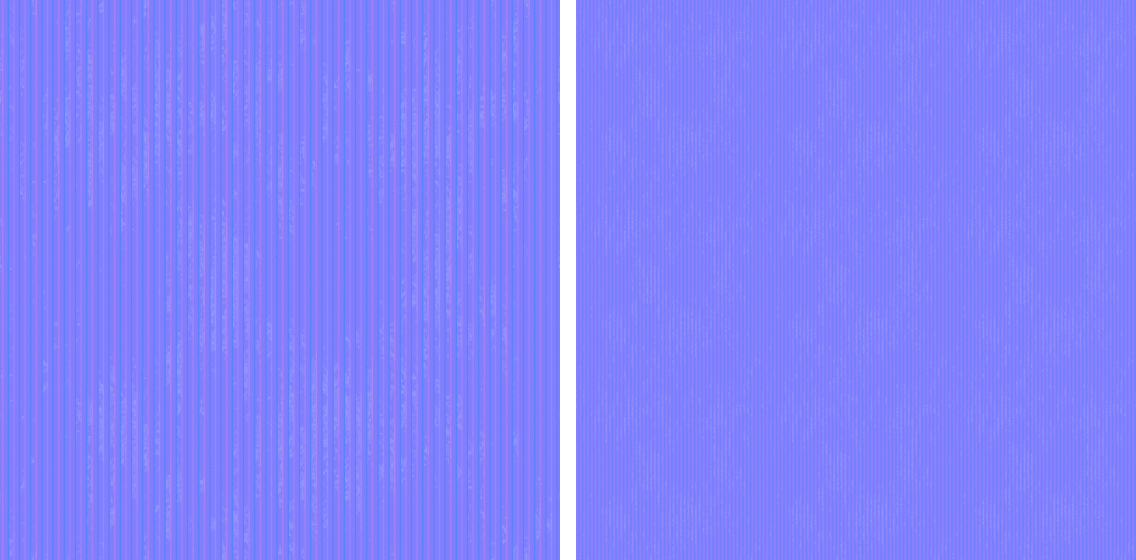
Left, the tile; right, the same tile 3 across and 3 down.
A WebGL 1 fragment shader for this texture map:

```glsl
precision highp float;
// Tangent-space normal map of a ribbed sheet: fifty vertical ribs, each with
// a left-facing (blue) and a right-facing (pink) edge. Wrapping value noise
// scuffs the raised faces in tall, broken patches, and sparse pits dot it all.

uniform vec2 u_resolution;

const float RIBS = 50.0;
const float RIB_SHIFT = 0.26;      // places the first left edge
const float EDGE_HALF = 0.055;     // half edge width, in rib periods

const vec3 FLAT = vec3(0.50, 0.50, 1.00);
const vec3 LEFT_EDGE = vec3(0.35, 0.50, 0.96);
const vec3 RIGHT_EDGE = vec3(0.66, 0.50, 0.96);
const vec3 WORN_EDGE = vec3(0.69, 0.54, 0.95);
const vec3 SOFT_SCUFF = vec3(0.53, 0.53, 1.00);
const vec3 BRIGHT_SCUFF = vec3(0.57, 0.58, 0.99);

float hash(vec2 p, float seed) {
  return fract(sin(dot(p, vec2(127.1, 311.7)) + seed * 17.3) * 43758.5453);
}

// Value noise on a lattice that wraps after "period" cells
float noise(vec2 uv, vec2 period, float seed) {
  vec2 p = uv * period;
  vec2 i = floor(p);
  vec2 f = p - i;
  f = f * f * (3.0 - 2.0 * f);
  vec2 a = mod(i, period);
  vec2 b = mod(i + 1.0, period);
  float low = mix(hash(a, seed), hash(vec2(b.x, a.y), seed), f.x);
  float high = mix(hash(vec2(a.x, b.y), seed), hash(b, seed), f.x);
  return mix(low, high, f.y);
}

// Coverage of a vertical line at "center", all in rib periods
float edgeLine(float phase, float center, float halfWidth, float pixel) {
  float d = abs(fract(phase - center + 0.5) - 0.5);
  return clamp((halfWidth - d) / pixel + 0.5, 0.0, 1.0);
}

// Mask of the raised face between the left and right edges
float raisedFace(float phase, float pixel) {
  float d = abs(phase - 0.25);
  return 1.0 - smoothstep(0.19 - pixel * 0.5, 0.19 + pixel * 0.5, d);
}

// Scuff strength: broad regions, one streak per rib, then finer breakup
float scuffAmount(vec2 uv, float rib, float grain) {
  float region = noise(uv, vec2(5.0, 4.0), 1.0);
  float streak = noise(vec2((rib + 0.001) / RIBS, uv.y), vec2(RIBS, 15.0), 2.0);
  float patches = noise(uv, vec2(150.0, 52.0), 3.0);
  float field = 0.36 * region + 0.24 * streak + 0.18 * patches + 0.22 * grain;
  return smoothstep(0.54, 0.63, field);
}

// Sparse round pits; returns signed tilt across each pit
vec2 pitTilt(vec2 uv, float cells) {
  vec2 p = uv * cells;
  vec2 cell = mod(floor(p), cells);
  vec2 offset = fract(p) - 0.5;
  float present = step(0.996, hash(cell, 7.0));
  float inside = 1.0 - smoothstep(0.2, 0.5, length(offset));
  return offset * inside * present;
}

void main() {
  vec2 uv = gl_FragCoord.xy / u_resolution;
  float pixel = RIBS / u_resolution.x;
  float across = uv.x * RIBS + RIB_SHIFT;
  float rib = mod(floor(across), RIBS);
  float phase = fract(across);

  // Scuffed faces
  float grain = noise(uv, vec2(256.0, 200.0), 4.0);
  float fleck = smoothstep(0.45, 0.75, noise(uv, vec2(300.0, 240.0), 5.0));
  float scuff = scuffAmount(uv, rib, grain);
  vec3 scuffColor = mix(SOFT_SCUFF, BRIGHT_SCUFF, fleck);
  vec3 color = mix(FLAT, scuffColor, scuff * raisedFace(phase, pixel));

  // Rib edges, the right one chipped where the face is worn
  float leftLine = edgeLine(phase, 0.0, EDGE_HALF, pixel);
  float rightLine = edgeLine(phase, 0.5, EDGE_HALF, pixel);
  color = mix(color, LEFT_EDGE, leftLine * (1.0 - 0.12 * grain));
  vec3 rightColor = mix(RIGHT_EDGE, WORN_EDGE, scuff);
  color = mix(color, rightColor, rightLine * (1.0 - 0.12 * fleck));

  // Pits
  color.rg += 0.35 * pitTilt(uv, 220.0);

  gl_FragColor = vec4(color, 1.0);
}
```
